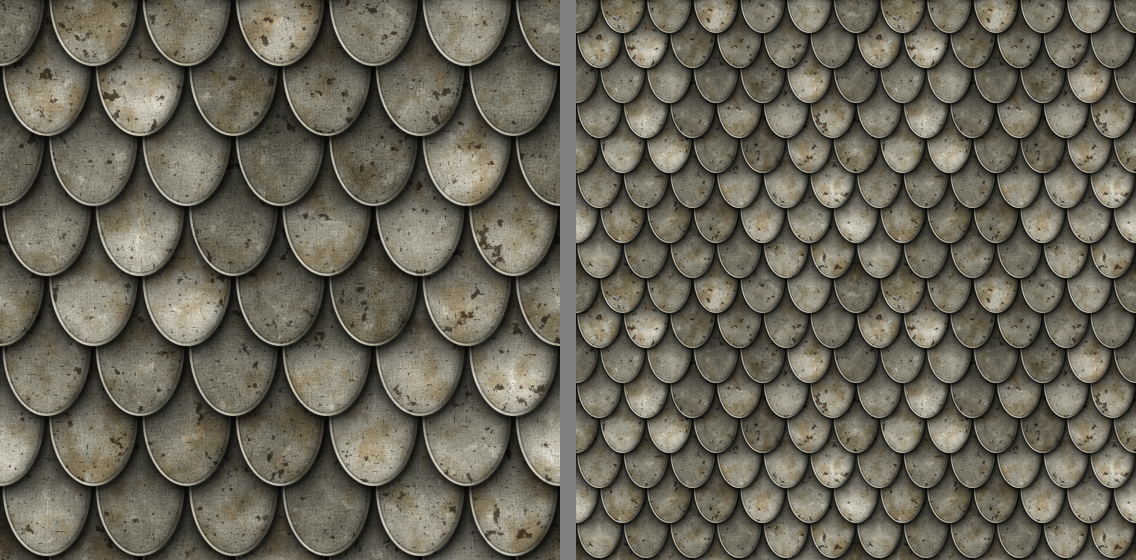
Left: one tile. Right: repeated 2 by 2.
Write a WebGL 2 fragment shader that draws this pattern.

```glsl
#version 300 es
precision highp float;
// Overlapping rows of worn metal scales with rounded lower ends and bevelled rims.
// Rows are painted from low to high, each casting a soft shadow on those beneath;
// wear is gradient noise seeded by a wrapped scale index, so the tile is seamless.
#define COLS 6.0              // scales across
#define ROWS 8.0              // scales down, must be even
#define RADII vec2(0.475, 0.74) // half size of a scale, in column widths
#define BASE_LIFT 0.042       // height of the lowest scale tips
#define RIM 0.025             // width of the bevelled rim
#define SHADOW 0.74           // shadow strength
#define SHADOW_FALLOFF 12.0
#define SHADOW_SHIFT vec2(0.020, -0.025)
#define RUST 0.70             // strength of brown staining
#define PITTING 0.76          // strength of dark pits
#define GRAIN 0.12            // strength of fine surface grain

uniform vec2 u_resolution;
out vec4 fragColor;

vec2 hash2(vec2 cell) {
    uvec2 q = uvec2(ivec2(cell)) * uvec2(1597334673u, 3812015801u);
    uint n = (q.x ^ q.y) * 1597334673u;
    n = (n ^ (n >> 15)) * 2246822519u;
    n ^= n >> 13;
    return vec2(n & 65535u, n >> 16) / 65535.0;
}

float cornerSlope(vec2 cell, vec2 offset) {
    float angle = 6.28318 * hash2(cell).x;
    return dot(vec2(cos(angle), sin(angle)), offset);
}

float gradientNoise(vec2 p) {
    vec2 i = floor(p), f = p - i, e = vec2(1.0, 0.0);
    vec2 w = f * f * f * (f * (f * 6.0 - 15.0) + 10.0);
    float low = mix(cornerSlope(i, f), cornerSlope(i + e, f - e), w.x);
    float high = mix(cornerSlope(i + e.yx, f - e.yx), cornerSlope(i + 1.0, f - 1.0), w.x);
    return mix(low, high, w.y);
}

float fbm(vec2 p) {
    float sum = 0.0, amp = 1.0;
    for (int i = 0; i < 4; i++) {
        sum += amp * gradientNoise(p);
        p = mat2(1.6, 1.2, -1.2, 1.6) * p + 7.3;
        amp *= 0.58;
    }
    return sum;
}

// Position relative to the nearest scale of a row; id wraps around the tile
vec2 scaleLocal(vec2 p, float row, out vec2 id) {
    float x = p.x - 0.5 * mod(row + 1.0, 2.0);
    float col = floor(x + 0.5);
    id = vec2(mod(col, COLS), mod(row, ROWS));
    return vec2(x - col, p.y - row * COLS / ROWS - BASE_LIFT - RADII.y);
}

// Approximate signed distance: half ellipse below, straight sides above
float scaleDistance(vec2 l) {
    l.y = min(l.y, 0.0);
    float k = length(l / RADII);
    return k * (k - 1.0) / max(length(l / (RADII * RADII)), 0.001);
}

vec3 metalColour(float tone) {
    return tone * mix(vec3(1.05, 1.02, 0.81), vec3(1.01, 1.0, 0.97), clamp(tone, 0.0, 1.0));
}

vec3 scaleSurface(vec2 l, vec2 id, float d) {
    vec2 seed = hash2(id + 11.0), look = hash2(id + 53.0);
    vec2 s = l + floor(seed * 300.0) + seed.yx;
    // Clouded metal, a pale sheen low on the scale, and woven grain
    float cloud = fbm(s * 2.9);
    float tone = mix(0.42, 0.60, look.x) + 0.11 * cloud;
    vec2 sheen = (l - vec2(0.10 * (seed.x - 0.5), -0.40)) / vec2(0.36, 0.30);
    tone += 0.21 * look.x * look.x * exp(-dot(sheen, sheen));
    float weave = gradientNoise(s * vec2(8.0, 56.0)) + gradientNoise(s * vec2(56.0, 8.0));
    tone += GRAIN * (gradientNoise(s * 47.0) + 0.45 * weave);
    // Pale chips and one faint scratch
    tone += 0.10 * smoothstep(0.46, 0.58, fbm(s * 3.6 + 31.0));
    float turn = 6.28318 * seed.y;
    float scratch = abs(dot(l + vec2(0.0, 0.25), vec2(cos(turn), sin(turn))) - 0.15 * seed.x);
    tone += 0.08 * (1.0 - smoothstep(0.0, 0.012, scratch)) * smoothstep(0.0, 0.3, cloud);
    vec3 colour = metalColour(tone);
    // Brown stains, clustered pits and small specks
    float stain = smoothstep(-0.15, 0.70, fbm(s * 2.6 + 67.0) + 0.5 * (look.y - 0.5));
    colour *= mix(vec3(1.0), vec3(0.80, 0.70, 0.54), RUST * stain);
    float cluster = gradientNoise(s * 2.3 + 19.0) + 0.22 * look.y;
    float pits = smoothstep(0.50, 0.82, fbm(s * 7.5 + 43.0) + 0.65 * cluster);
    float specks = smoothstep(0.36, 0.52, gradientNoise(s * 23.0 + 5.0));
    colour *= mix(vec3(1.0), vec3(0.30, 0.25, 0.19), PITTING * max(pits, 0.75 * specks));
    // Curved edge, groove and rim lit from the lower left
    vec2 normal = normalize(vec2(l.x, min(l.y, 0.0)) / (RADII * RADII) + vec2(0.0, -0.0001));
    float light = dot(normal, normalize(vec2(-0.80, -0.60)));
    colour *= 1.0 - smoothstep(-0.15, 0.0, d) * mix(0.36, 0.06, smoothstep(-0.6, 0.7, light));
    colour *= 0.74 + 0.26 * smoothstep(0.0, 0.016, abs(d + RIM + 0.010));
    float rim = smoothstep(-RIM - 0.008, -RIM + 0.008, d) * (1.0 - smoothstep(-0.012, 0.004, d));
    float rimTone = mix(0.26, 0.82, smoothstep(-0.35, 0.95, light)) + 0.10 * cloud;
    colour = mix(colour, metalColour(rimTone), 0.85 * rim);
    return colour * mix(1.0, 0.53, smoothstep(-0.35, 0.60, l.y));
}

void main() {
    vec2 id, p = gl_FragCoord.xy / u_resolution * COLS;
    float edge = 0.75 * COLS / min(u_resolution.x, u_resolution.y);
    float baseRow = floor((p.y - BASE_LIFT) * ROWS / COLS);
    vec3 colour = vec3(0.05, 0.047, 0.04);
    for (int i = -2; i <= 1; i++) {
        float row = baseRow + float(i);
        float gap = scaleDistance(scaleLocal(p - SHADOW_SHIFT, row, id));
        colour *= 1.0 - SHADOW * exp(-SHADOW_FALLOFF * max(gap, 0.0));
        vec2 local = scaleLocal(p, row, id);
        float d = scaleDistance(local);
        if (d < edge) colour = mix(colour, scaleSurface(local, id, d), 1.0 - smoothstep(-edge, edge, d));
    }
    fragColor = vec4(clamp(colour, 0.0, 1.0), 1.0);
}
```
